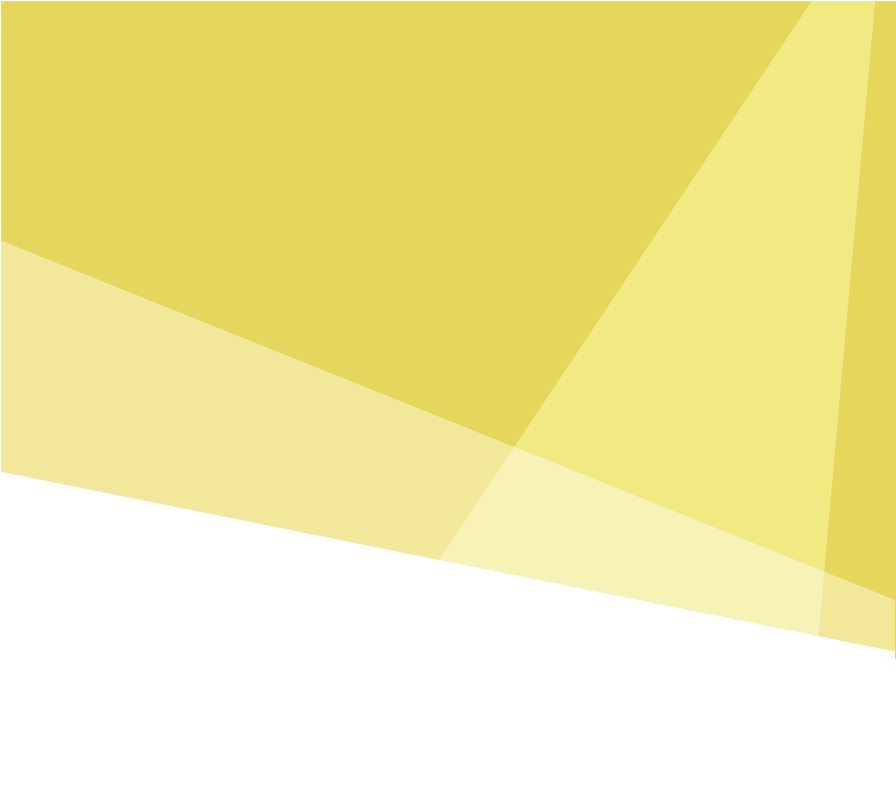
Give the GLSL for this background, as a Shadertoy shader.

```glsl
#define GOLD vec3(0.898, 0.839, 0.361)
#define BEAM vec3(0.945, 0.918, 0.510)
#define BAND vec3(0.949, 0.910, 0.600)
#define OVERLAP vec3(0.969, 0.953, 0.714)
#define PAPER vec3(1.0)
// Band edges: heights at the left and right sides of the canvas
#define BAND_TOP vec2(0.6975, 0.2438)
#define BAND_BOTTOM vec2(0.4060, 0.1791)
// Beam edges: horizontal places at the bottom and top of the canvas
#define BEAM_LEFT vec2(0.3155, 0.9066)
#define BEAM_RIGHT vec2(0.8978, 0.9768)
#define MARGIN 0.0014

// Smooth coverage of the positive side of a signed distance
float cover(float dist) {
    return clamp(dist * iResolution.y + 0.5, 0.0, 1.0);
}

// Signed distance to the line from a to b, positive on its left
float lineDistance(vec2 p, vec2 a, vec2 b) {
    vec2 dir = normalize(b - a);
    return dot(p - a, vec2(-dir.y, dir.x));
}

// Coverage above an edge that crosses the full width
float above(vec2 p, vec2 heights, float aspect) {
    return cover(lineDistance(p, vec2(0.0, heights.x), vec2(aspect, heights.y)));
}

// Coverage to the right of an edge that crosses the full height
float rightOf(vec2 p, vec2 places, float aspect) {
    return cover(-lineDistance(p, vec2(places.x * aspect, 0.0), vec2(places.y * aspect, 1.0)));
}

void mainImage(out vec4 fragColor, in vec2 fragCoord) {
    vec2 p = fragCoord / iResolution.y;
    float aspect = iResolution.x / iResolution.y;

    float field = above(p, BAND_TOP, aspect);
    float sheet = above(p, BAND_BOTTOM, aspect);
    float beam = rightOf(p, BEAM_LEFT, aspect) * (1.0 - rightOf(p, BEAM_RIGHT, aspect));

    // Gold field above the pale band, both lightened by the beam
    vec3 fieldColor = mix(GOLD, BEAM, beam);
    vec3 bandColor = mix(BAND, OVERLAP, beam);
    vec3 color = mix(PAPER, mix(bandColor, fieldColor, field), sheet);

    // Gold sliver on the right side, where the band ends
    float sliver = cover(p.x - aspect + MARGIN) * cover(p.y - 0.170) * cover(BAND_TOP.y - p.y);
    color = mix(color, GOLD, sliver);

    // Thin paper margin along the left and top
    float inside = cover(p.x - MARGIN) * cover(1.0 - MARGIN - p.y);
    fragColor = vec4(mix(PAPER, color, inside), 1.0);
}
```
